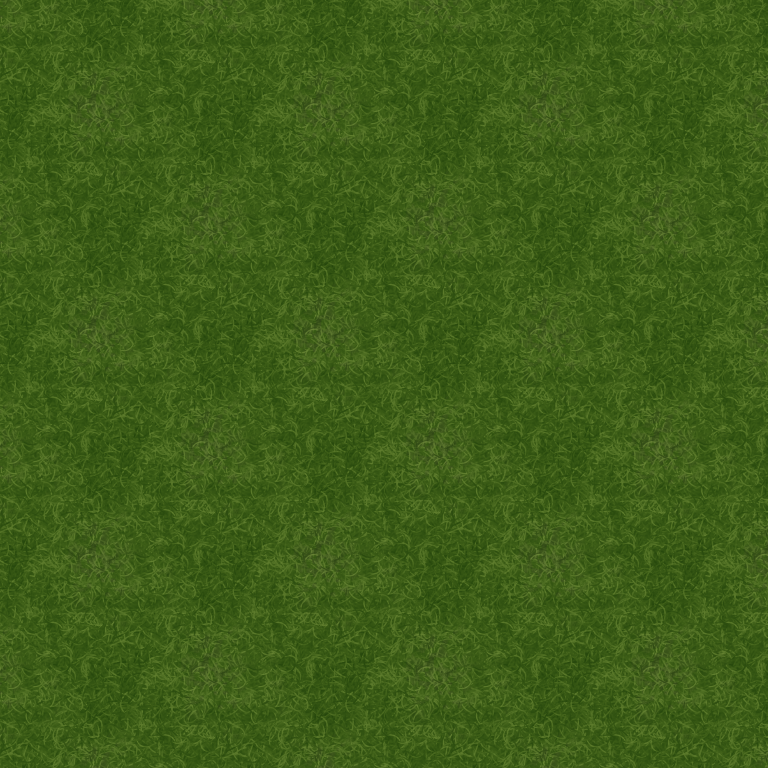
This texture is drawn by a Shadertoy shader. Its source:

```glsl
// Mown grass turf: a staggered lattice of pale, dry patches over dark green,
// covered by layers of thin curved blades. All noise is wrapped onto the
// lattice, so each repeat is the same and joins its neighbours seamlessly.

#define REPEATS 3.41                 // repeats across; rows are half as tall
#define PATCH_CENTRE vec2(0.145, 0.848)
#define PATCH_CONTRAST 0.13
#define BLADE_LAYERS 5
#define BLADE_CELLS 24.0             // blade cells per repeat, must be even
#define BLADE_HALF_WIDTH 0.0009
#define BLADE_HALF_LENGTH 0.0105
#define DARK_GREEN vec3(0.170, 0.300, 0.058)
#define MID_GREEN vec3(0.240, 0.368, 0.090)
#define LIGHT_GREEN vec3(0.345, 0.465, 0.160)
#define DRY_STRAW vec3(0.330, 0.400, 0.185)

const float TAU = 6.28318;

float hash(vec2 p) {
    return fract(sin(dot(p, vec2(127.1, 311.7))) * 43758.5453);
}

// Wraps a cell index onto the half-shifted lattice of n by n/2 cells.
vec2 wrapCell(vec2 id, float n) {
    float row = floor(id.y / (0.5 * n));
    return vec2(mod(id.x - row * 0.5 * n, n), mod(id.y, 0.5 * n));
}

// Smooth value noise that repeats with the lattice; q is in repeats.
float latticeNoise(vec2 q, float n) {
    vec2 id = floor(q * n);
    vec2 f = fract(q * n);
    f = f * f * (3.0 - 2.0 * f);
    float a = hash(wrapCell(id, n) + n);
    float b = hash(wrapCell(id + vec2(1, 0), n) + n);
    float c = hash(wrapCell(id + vec2(0, 1), n) + n);
    float d = hash(wrapCell(id + vec2(1, 1), n) + n);
    return mix(mix(a, b, f.x), mix(c, d, f.x), f.y);
}

// Pale patch strength, about -1 to 1, with a small bright tuft above it.
float patchField(vec2 q) {
    vec2 warp = vec2(latticeNoise(q, 8.0), latticeNoise(q + 0.37, 10.0)) - 0.5;
    vec2 c = q - PATCH_CENTRE * REPEATS + 0.22 * warp;
    float field = cos(TAU * c.x) * cos(TAU * c.y);

    vec2 t = c - vec2(0.0, 0.19);
    float row = floor(2.0 * t.y + 0.5);
    t = vec2(fract(t.x - 0.5 * row + 0.5) - 0.5, t.y - 0.5 * row);
    return field + 0.8 * exp(-dot(t, t) * 350.0);
}

// Coverage of one bent blade; p is relative to its middle, canvas units.
float blade(vec2 p, float angle, float bend, float pixel) {
    float s = sin(angle), c = cos(angle);
    p = vec2(c * p.x + s * p.y, c * p.y - s * p.x);
    float along = p.x / BLADE_HALF_LENGTH;
    float d = abs(p.y - bend * BLADE_HALF_LENGTH * (along * along - 0.3));
    float edge = clamp((BLADE_HALF_WIDTH - d) / pixel + 0.5, 0.0, 1.0);
    return edge * (1.0 - smoothstep(0.65, 1.0, abs(along)));
}

// Lays one layer of scattered blades over the brightness so far.
float addBlades(float shade, vec2 q, float n, float lift, float pixel) {
    vec2 home = floor(q * n);
    for (int j = -1; j <= 1; j++) {
        for (int i = -1; i <= 1; i++) {
            vec2 id = home + vec2(i, j);
            vec2 key = wrapCell(id, n) + 3.7 * n;
            vec2 jitter = vec2(hash(key), hash(key + 17.3));
            float angle = TAU * hash(key + 41.9);
            float bend = 1.2 * (hash(key + 73.1) - 0.5);
            float tone = 1.15 * hash(key + 97.7) + lift;
            vec2 p = (q - (id + jitter) / n) / REPEATS;
            shade = mix(shade, tone, 0.85 * blade(p, angle, bend, pixel));
        }
    }
    return shade;
}

void mainImage(out vec4 fragColor, in vec2 fragCoord) {
    float pixel = 1.0 / iResolution.y;
    vec2 q = fragCoord * pixel * REPEATS;

    // Broad patches and mottling
    float pale = patchField(q);
    float mottle = 0.5 * latticeNoise(q, 16.0) + 0.5 * latticeNoise(q, 34.0) - 0.5;
    float lift = PATCH_CONTRAST * pale + 0.3 * mottle;

    // Shadowed ground, then blades from the bottom up
    float shade = 0.05 + 0.5 * latticeNoise(q, 70.0) + lift;
    for (int k = 0; k < BLADE_LAYERS; k++) {
        shade = addBlades(shade, q, BLADE_CELLS + 2.0 * float(k), lift, pixel);
    }
    shade += 0.28 * (latticeNoise(q, 128.0) - 0.5);

    // Green ramp, with some straw among the brighter blades of a patch
    vec3 color = shade < 0.5
        ? mix(DARK_GREEN, MID_GREEN, 2.0 * shade)
        : mix(MID_GREEN, LIGHT_GREEN, 2.0 * shade - 1.0);
    float dry = smoothstep(0.0, 1.0, pale) * smoothstep(0.45, 0.75, latticeNoise(q, 48.0));
    color = mix(color, DRY_STRAW * (0.5 + 0.6 * shade), 0.4 * dry);
    fragColor = vec4(clamp(color, 0.0, 1.0), 1.0);
}
```
